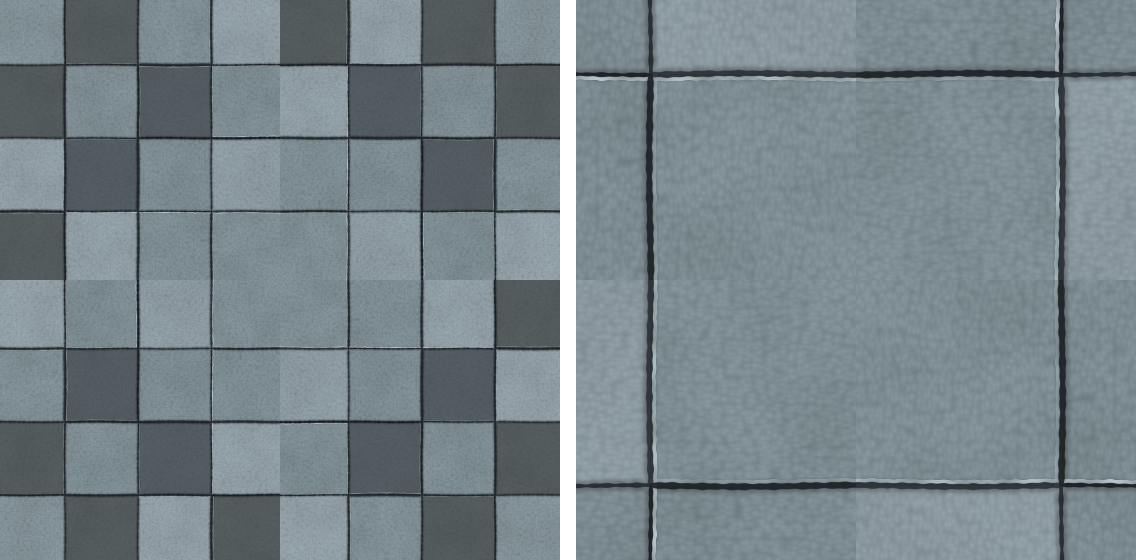
Left, the full canvas; right, a detail of the centre.
This texture is drawn by a WebGL 1 fragment shader. Its source:

```glsl
precision highp float;
// Slate-blue square tiles in four quarter-turned blocks, with dark uneven joints and chipped bright edges.

uniform vec2 u_resolution;

#define PITCH 0.1308        // tile size
#define SHIFT 0.063         // grid offset from the centre, in tiles
#define JOINT_MIN 0.0011    // half widths of the joints
#define JOINT_MAX 0.0023
#define EDGE_WIDTH 0.0011   // half width of the bright edge
#define MOTTLE 0.016
#define GRAIN 0.10
#define PALE vec3(0.565, 0.615, 0.643)
#define MID vec3(0.475, 0.535, 0.556)
#define DARK vec3(0.318, 0.350, 0.368)
#define GROUT vec3(0.105, 0.125, 0.140)
#define CHIP vec3(0.78, 0.83, 0.85)

float hash(vec2 p) {
  return fract(sin(dot(p, vec2(127.1, 311.7))) * 43758.5);
}

vec2 hash2(vec2 p) {
  return vec2(hash(p), hash(p + 17.3));
}

// Distance to the nearest scattered point
float cellular(vec2 p) {
  vec2 cell = floor(p), f = fract(p);
  float nearest = 2.0;
  for (int y = -1; y <= 1; y++) {
    for (int x = -1; x <= 1; x++) {
      vec2 o = vec2(float(x), float(y));
      vec2 v = o + hash2(cell + o) - f;
      nearest = min(nearest, dot(v, v));
    }
  }
  return sqrt(nearest);
}

// Layered, turned sines for cloudy staining
float clouds(vec2 p) {
  float sum = 0.0, amp = 0.5;
  for (int i = 0; i < 5; i++) {
    p = mat2(0.8, 0.6, -0.6, 0.8) * p * 1.7 + 1.3;
    sum += amp * sin(p.x + 1.4 * sin(p.y));
    amp *= 0.72;
  }
  return sum;
}

// One joint: x = grout, y = soft shadow, z = bright edge.
// s is the signed distance outward, t the position along the line.
vec3 joint(float s, float t, vec2 id, float lead, float px) {
  float rough = sin(t * 310.0 + id.x * 5.0) + sin(t * 733.0 + id.y * 3.0);
  float width = mix(JOINT_MIN, JOINT_MAX, hash(id + 3.1)) + 0.00018 * rough;
  s += 0.0005 * sin(t * 41.0 + hash(id) * 6.3);
  float grout = 1.0 - smoothstep(width - px, width + px, abs(s));
  float shadow = 1.0 - smoothstep(width, width + 0.004, abs(s));
  float side = hash(id + 8.7) < 0.75 ? 1.0 : -1.0;
  side = mix(side, 1.0, lead);
  float off = abs(s * side + width + EDGE_WIDTH);
  float chip = 1.0 - smoothstep(EDGE_WIDTH - px * 0.5, EDGE_WIDTH + px * 0.5, off);
  float strength = max(0.85 * smoothstep(0.35, 0.95, hash(id + 5.9)), lead * 0.75);
  float wear = 0.7 + 0.3 * sin(t * 57.0 + id.x * 2.0) * sin(t * 173.0 + id.y);
  float exists = step(0.5, id.x);
  return exists * vec3(grout * mix(0.72, 1.0, hash(id + 1.7)), shadow, chip * strength * wear);
}

void main() {
  vec2 c = gl_FragCoord.xy / u_resolution - 0.5;
  float px = 0.8 / min(u_resolution.x, u_resolution.y);

  // Fold the four blocks by quarter turns; d grows outward from the centre
  vec2 d = abs(c);
  if (c.x * c.y > 0.0) d = d.yx;

  vec2 g = d / PITCH + SHIFT;
  vec2 tile = floor(g);
  vec2 line = floor(g + 0.5);
  vec2 s = (g - line) * PITCH;

  // Staggered dark tiles toward the outer corners
  float ring = tile.x + tile.y;
  bool isDark = mod(ring, 2.0) > 0.5 && ring > 2.5 && !(tile.x < 0.5 && tile.y > 2.5);
  float tone = hash(tile + 2.4);
  vec3 color = mix(MID, PALE, smoothstep(0.1, 0.9, tone));
  if (isDark) color = DARK + (tone - 0.5) * vec3(-0.005, 0.005, 0.035);

  // Cloudy stains and short woven grain
  vec2 q = d + 5.0 * hash2(tile + 0.6);
  float contrast = isDark ? 0.45 : 1.0;
  float stain = clouds(q * 18.0);
  float threads = cellular(q * vec2(310.0, 170.0)) - 0.5;
  float flecks = cellular(q.yx * vec2(240.0, 120.0) + 9.0) - 0.5;
  color += contrast * MOTTLE * stain * vec3(0.85, 1.0, 1.05);
  color -= contrast * GRAIN * (0.6 * threads + 0.4 * flecks);

  // Joints in both directions
  float lead = 1.0 - step(0.5, abs(line.y - 1.0));
  vec3 across = joint(s.x, d.y, vec2(line.x, tile.y + 20.0), 0.0, px);
  vec3 along = joint(s.y, d.x, vec2(line.y, tile.x + 40.0), lead, px);
  vec3 seam = max(across, along);
  color *= 1.0 - 0.22 * seam.y;
  color = mix(color, CHIP, seam.z * (isDark ? 0.55 : 1.0));
  color = mix(color, GROUT + vec3(0.0, 0.008, 0.016) * stain, seam.x);

  gl_FragColor = vec4(clamp(color, 0.0, 1.0), 1.0);
}
```
